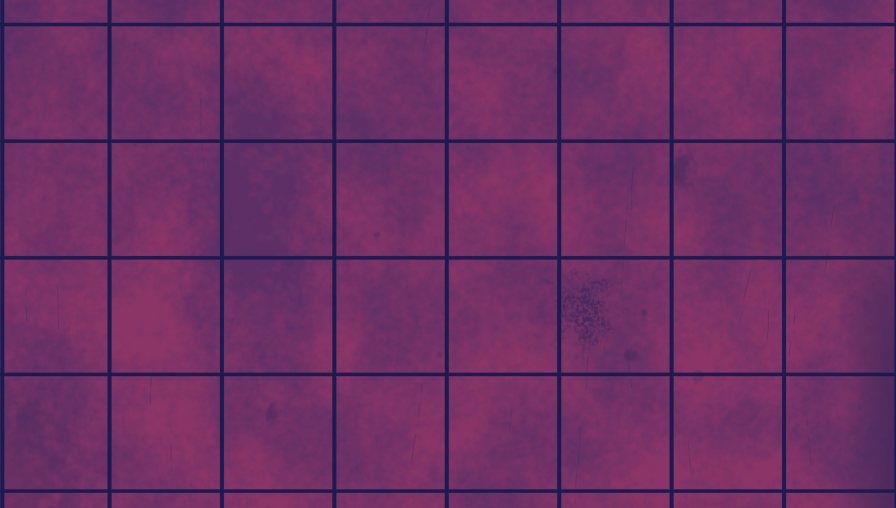
Write a WebGL 2 fragment shader that draws this pattern.

```glsl
#version 300 es
precision highp float;

uniform vec2 u_resolution;
out vec4 fragColor;

const vec3 INK = vec3(0.105, 0.105, 0.31);
const vec3 DUSK = vec3(0.25, 0.16, 0.36);
const vec3 PLUM = vec3(0.37, 0.185, 0.40);
const vec3 ROSE = vec3(0.545, 0.205, 0.40);

// Lengths are fractions of the canvas height.
const vec2 CELL = vec2(0.2213, 0.2296);
const vec2 GRID_ORIGIN = vec2(0.2156, 0.0333);
const vec2 LINE_WIDTH = vec2(0.0080, 0.0070);
const float LEFT_INSET = 0.0046;

vec2 hash2(vec2 p) {
  vec3 q = fract(p.xyx * vec3(0.1031, 0.1030, 0.0973));
  q += dot(q, q.yzx + 33.33);
  return fract((q.xx + q.yz) * q.zy);
}

float corner(vec2 cell, vec2 offset) {
  float angle = 6.28318 * hash2(cell).x;
  return dot(vec2(cos(angle), sin(angle)), offset);
}

float gradientNoise(vec2 p) {
  vec2 i = floor(p), f = fract(p);
  vec2 w = f * f * f * (f * (f * 6.0 - 15.0) + 10.0);
  vec2 e = vec2(1.0, 0.0);
  float low = mix(corner(i, f), corner(i + e, f - e), w.x);
  float high = mix(corner(i + e.yx, f - e.yx), corner(i + 1.0, f - 1.0), w.x);
  return mix(low, high, w.y);
}

float fbm(vec2 p, int octaves) {
  float sum = 0.0, gain = 1.0;
  for (int i = 0; i < octaves; i++) {
    sum += gain * gradientNoise(p);
    p = mat2(1.6, 1.2, -1.2, 1.6) * p + 17.3;
    gain *= 0.6;
  }
  return sum;
}

float stroke(float dist, float width, float px) {
  return 1.0 - smoothstep(-0.75 * px, 0.75 * px, abs(dist) - 0.5 * width);
}

// Ruled lines; the leftmost one is held inside the canvas.
float grid(vec2 p, float px) {
  vec2 line = GRID_ORIGIN + CELL * round((p - GRID_ORIGIN) / CELL);
  line.x = max(line.x, LEFT_INSET);
  vec2 d = p - line;
  return max(stroke(d.x, LINE_WIDTH.x, px), stroke(d.y, LINE_WIDTH.y, px));
}

// Soft-edged blot with a ragged outline.
float blot(vec2 p, vec2 center, vec2 radius, float ragged) {
  float d = length((p - center) / radius) + ragged * fbm(p * 28.0, 3);
  return 1.0 - smoothstep(0.3, 1.2, d);
}

float scatteredStains(vec2 p, float aspect) {
  float stain = 0.0;
  for (int i = 0; i < 12; i++) {
    vec2 a = hash2(vec2(float(i), 4.7));
    vec2 b = hash2(vec2(float(i), 19.1));
    vec2 radius = mix(vec2(0.008), vec2(0.034, 0.044), b.x * b.x);
    stain = max(stain, blot(p, a * vec2(aspect, 1.0), radius, 0.8) * mix(0.25, 0.55, b.y));
  }
  return stain;
}

// Fine, nearly upright scratches broken up by noise.
float scratches(vec2 p, float aspect, float px) {
  float mark = 0.0;
  for (int i = 0; i < 26; i++) {
    vec2 a = hash2(vec2(float(i), 71.3));
    vec2 b = hash2(vec2(float(i), 93.9));
    vec2 d = p - a * vec2(aspect, 1.0);
    float bend = d.y * mix(-0.12, 0.2, b.x) + 0.004 * gradientNoise(vec2(d.y * 14.0, float(i)));
    float extent = 1.0 - smoothstep(0.6, 1.0, abs(d.y) / mix(0.04, 0.14, b.y));
    float broken = smoothstep(-0.25, 0.3, gradientNoise(vec2(p.y * 45.0, float(i) + 0.4)));
    mark = max(mark, stroke(d.x - bend, 0.0018, px) * extent * broken);
  }
  return mark;
}

void main() {
  vec2 p = gl_FragCoord.xy / u_resolution.y;
  float aspect = u_resolution.x / u_resolution.y;
  float px = 1.0 / u_resolution.y;

  // Mottled paint, warmer towards the bottom
  float clouds = fbm(p * vec2(4.6, 3.8) + 3.1, 5);
  float grain = fbm(p * 52.0, 3);
  float tone = 0.53 + 0.72 * clouds + 0.27 * grain + 0.34 * (0.5 - p.y);
  tone -= 0.28 * blot(p, vec2(0.50, 0.58), vec2(0.16, 0.34), 0.6);
  tone += 0.30 * blot(p, vec2(0.51, 0.62), vec2(0.03, 0.05), 0.8);
  vec3 color = mix(PLUM, ROSE, clamp(tone, 0.0, 1.0));

  // Stains, speckled smudge and scratches
  float speckle = smoothstep(-0.5, 0.4, fbm(p * vec2(130.0, 120.0), 2));
  float smudge = blot(p, vec2(1.15, 0.385), vec2(0.065, 0.075), 0.7) * speckle;
  float wear = max(scatteredStains(p, aspect), 0.85 * smudge);
  wear = max(wear, 0.45 * scratches(p, aspect, px));

  // Shade gathering at the right and lower left edges
  float rightShade = smoothstep(0.13, 0.0, aspect - p.x) * (1.0 - smoothstep(0.3, 0.7, p.y));
  float leftShade = blot(p, vec2(0.0, 0.05), vec2(0.18, 0.24), 0.6);
  wear = max(wear, max(0.75 * rightShade, 0.4 * leftShade));
  color = mix(color, DUSK, wear);

  color = mix(color, INK, grid(p, px));
  fragColor = vec4(color, 1.0);
}
```
